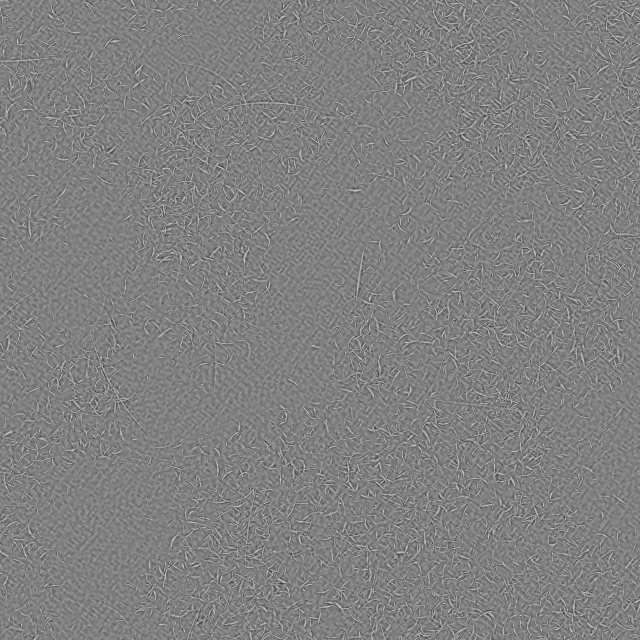
Reproduce this texture map procedurally as a three.js fragment shader.

```glsl
// Grey relief of leaf litter: clustered slim leaves, a few long twigs and fine soil grain.
varying vec2 vUv;

const float BASE_TONE = 0.503;
const float FAINT_RIDGE = -0.05;   // relief of the weakest and strongest blades
const float BOLD_RIDGE = 0.235;
const float FLANK_LIGHT = 0.13;    // one flank lighter than the other
const float RIM_SPREAD = 1.5;      // width of the dark rim relative to the body
const float MIN_WIDTH = 0.0010;
const float GRAIN_SCALE = 300.0;
const float GRAIN_STRENGTH = 0.15;
const float CLUSTER_SCALE = 5.5;
const int LEAF_LAYERS = 7;
const vec2 LEAF_SIZE = vec2(0.0150, 0.0019);
const vec2 TWIG_SIZE = vec2(0.1000, 0.0017);
const vec2 CRUMB_SIZE = vec2(0.0040, 0.0012);
const float TAU = 6.2831853;
const mat2 TURN = mat2(0.8, 0.6, -0.6, 0.8);

float hash(vec2 p) {
  return fract(sin(dot(p, vec2(127.1, 311.7))) * 43758.5453);
}

vec4 hash4(vec2 p) {
  vec4 k = vec4(dot(p, vec2(127.1, 311.7)), dot(p, vec2(269.5, 183.3)),
                dot(p, vec2(419.2, 371.9)), dot(p, vec2(83.7, 241.3)));
  return fract(sin(k) * 43758.5453);
}

float noise(vec2 p) {
  vec2 i = floor(p);
  vec2 f = fract(p);
  f = f * f * (3.0 - 2.0 * f);
  return mix(mix(hash(i), hash(i + vec2(1.0, 0.0)), f.x),
             mix(hash(i + vec2(0.0, 1.0)), hash(i + vec2(1.0, 1.0)), f.x), f.y);
}

// Where litter gathers: soft patches with ragged borders
float litterDensity(vec2 p) {
  vec2 q = TURN * p * CLUSTER_SCALE;
  return 0.5 * noise(q + 3.7) + 0.5 * noise(TURN * q * 2.1 + 17.1);
}

// Lays one jittered grid of tapered blades over the relief.
// size: half length and half width; range: density limits for sparse and full cover
float scatter(float relief, vec2 p, float cells, vec2 size, float bend, vec2 range, float seed) {
  vec2 grid = p * cells + hash4(vec2(seed, 5.3)).xy;
  vec2 home = floor(grid);
  for (int y = -1; y <= 1; y++) {
    for (int x = -1; x <= 1; x++) {
      vec2 cell = home + vec2(float(x), float(y));
      vec4 place = hash4(cell + seed * 17.31);
      vec4 look = hash4(cell + seed * 29.77 + 61.4);
      vec2 offset = (grid - cell - place.xy) / cells;

      // Blade coordinates: along and across a gently curved spine
      float angle = place.z * TAU;
      vec2 axis = vec2(cos(angle), sin(angle));
      float halfLength = size.x * mix(0.4, 1.0, look.x);
      float along = dot(offset, axis) / halfLength;
      float across = dot(offset, vec2(-axis.y, axis.x));
      across += bend * (look.z - 0.5) * halfLength * (along * along - 0.3);
      float reach = abs(along);
      float taper = 0.4 + 0.6 * max(1.0 - along * along, 0.0);
      float width = max(size.y * mix(0.6, 1.3, look.y) * taper, MIN_WIDTH);
      float t = across / width;
      if (reach > 1.15 || abs(t) > 3.5) continue;

      float cover = smoothstep(range.x, range.y, litterDensity(p - offset));
      if (place.w > cover) continue;

      // Ridge with dark rims that balance it, so patches keep the base tone
      float fade = 1.0 - smoothstep(0.75, 1.15, reach);
      float body = exp(-t * t);
      float rim = exp(-t * t / (RIM_SPREAD * RIM_SPREAD)) / RIM_SPREAD;
      float ridge = (body - rim) / (1.0 - 1.0 / RIM_SPREAD);
      float flank = FLANK_LIGHT * (fract(look.w * 7.3) - 0.5) * 2.0 * t * body;
      float opaque = fade * exp(-t * t * t * t * 0.6);
      relief = mix(relief, 0.0, opaque);
      relief += fade * (mix(FAINT_RIDGE, BOLD_RIDGE, look.w) * ridge + flank);
    }
  }
  return relief;
}

// Fine grain with its broad part removed
float grain(vec2 p) {
  vec2 d = vec2(1.0, -1.0);
  float around = noise(p + d.xx) + noise(p + d.xy) + noise(p + d.yx) + noise(p + d.yy);
  return noise(p) - 0.25 * around;
}

void main() {
  vec2 p = vUv;

  // Small crumbs, then leaves, with twigs among the upper ones
  float relief = scatter(0.0, p, 100.0, CRUMB_SIZE, 0.4, vec2(0.1, 1.0), 1.0);
  for (int i = 0; i < LEAF_LAYERS; i++) {
    float seed = float(i) + 2.0;
    vec2 size = LEAF_SIZE * mix(0.7, 1.1, hash(vec2(seed, 8.1)));
    relief = scatter(relief, p, 48.0, size, 0.7, vec2(0.22, 0.85), seed);
    if (i == 4) relief = scatter(relief, p, 7.0, TWIG_SIZE, 0.6, vec2(-0.4, 1.2), 31.0);
  }

  relief += GRAIN_STRENGTH * grain(TURN * p * GRAIN_SCALE);
  gl_FragColor = vec4(vec3(BASE_TONE + relief), 1.0);
}
```
